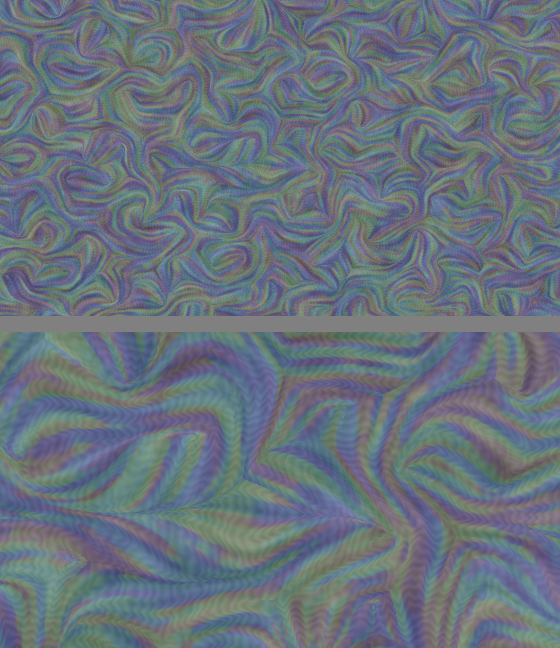
Top, the full canvas; bottom, a detail of the centre.
Give the GLSL for this pattern, as a WebGL 2 fragment shader.

```glsl
#version 300 es
precision highp float;
precision highp int;
// Muted rainbow strands combed along a fingerprint-like field of strokes.

#define STEPS 8             // samples on each side of the pixel
#define STEP_SIZE 0.0052    // distance between samples, in canvas heights
#define STRAND_FREQ 118.0   // strands per canvas height
#define WAVES 13            // layers in the direction field
#define WAVE_MIN 18.0
#define WAVE_MAX 58.0
#define HORIZONTAL_BIAS 0.9
#define CONTRAST 19.0
#define RIPPLE_FREQ 108.0   // cross ripples per canvas height
#define RIPPLE_DEPTH 0.02
#define SHADE_DEPTH 0.022

uniform vec2 u_resolution;
out vec4 fragColor;

const float TAU = 6.28318;

// Three independent random values per cell
vec3 hash3(vec2 cell) {
    uvec3 v = uvec3(uvec2(ivec2(cell)), 11u) * 1664525u + 1013904223u;
    v += v.yzx * v.zxy;
    v ^= v >> 16u;
    v += v.yzx * v.zxy;
    return vec3(v >> 8u) / 16777216.0;
}

// Smooth three-channel noise centred on zero
vec3 strandNoise(vec2 p) {
    p *= STRAND_FREQ;
    vec2 cell = floor(p);
    vec2 f = fract(p);
    f = f * f * (3.0 - 2.0 * f);
    vec3 low = mix(hash3(cell), hash3(cell + vec2(1, 0)), f.x);
    vec3 high = mix(hash3(cell + vec2(0, 1)), hash3(cell + vec2(1, 1)), f.x);
    return mix(low, high, f.y) - 0.5;
}

// Stroke direction: layered waves, summed as doubled angles
vec2 strokeDirection(vec2 p) {
    vec2 doubled = vec2(HORIZONTAL_BIAS, 0.0);
    for (int i = 0; i < WAVES; i++) {
        float n = float(i);
        float size = mix(WAVE_MIN, WAVE_MAX, fract(n * 0.618 + 0.2));
        vec2 axis = vec2(cos(n * 2.4), sin(n * 2.4));
        float phase = size * dot(axis, p) + n * n * 1.7;
        doubled += vec2(cos(phase), sin(phase));
    }
    float turn = 0.5 * atan(doubled.y, doubled.x);
    return vec2(cos(turn), sin(turn));
}

// Average the noise along the stroke through p, in both directions
vec3 combNoise(vec2 p, vec2 start) {
    vec3 total = strandNoise(p);
    for (int side = -1; side <= 1; side += 2) {
        vec2 heading = start * float(side);
        vec2 q = p;
        for (int i = 0; i < STEPS; i++) {
            q += STEP_SIZE * heading;
            total += strandNoise(q);
            vec2 next = strokeDirection(q);
            heading = dot(next, heading) < 0.0 ? -next : next;
        }
    }
    return total / float(2 * STEPS + 1);
}

// Cyclic palette: teal, green, olive, mauve, violet, blue
vec3 hueTint(vec2 hue) {
    const vec3 base = vec3(0.405, 0.445, 0.487);
    const vec3 swing = vec3(0.048, 0.064, 0.060);
    const vec3 phase = vec3(2.27, 0.78, 4.95);
    return base + swing * (cos(phase) * hue.x + sin(phase) * hue.y);
}

void main() {
    vec2 p = gl_FragCoord.xy / u_resolution.y;
    vec2 along = strokeDirection(p);
    vec3 strand = CONTRAST * combNoise(p, along);

    // Even out saturation so every hue gets a similar share
    vec2 hue = 1.3 * strand.xy / sqrt(0.35 + dot(strand.xy, strand.xy));
    vec3 color = hueTint(hue) + SHADE_DEPTH * strand.z;

    // Fine ripples across the strands, faded where pixels are too coarse
    vec2 wave = sin(TAU * RIPPLE_FREQ * p + 2.2 * strand.yx);
    float ripple = dot(along * along, wave);
    float visible = smoothstep(1.8, 2.5, u_resolution.y / RIPPLE_FREQ);
    color += RIPPLE_DEPTH * visible * ripple;

    fragColor = vec4(color, 1.0);
}
```
